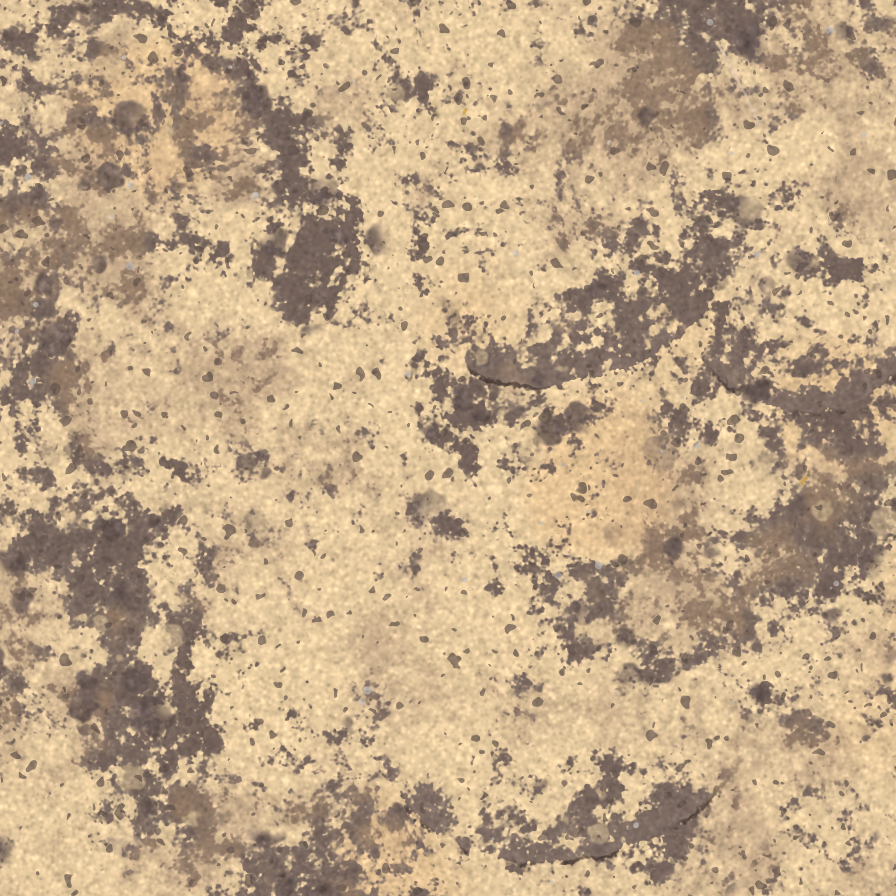
This texture is drawn by a WebGL 1 fragment shader. Its source:

```glsl
precision highp float;
// Weathered cream sandstone mottled with grey-brown lichen, ledges and flecks.
uniform vec2 u_resolution;

vec2 hash2(vec2 p) {
  return fract(sin(vec2(dot(p, vec2(127.1, 311.7)), dot(p, vec2(269.5, 183.3)))) * 43758.5);
}

// Cellular noise: one soft, randomly signed blob per cell, centred on zero.
float blobs(vec2 p) {
  vec2 cell = floor(p), f = fract(p);
  float sum = 0.0;
  for (int y = -1; y <= 1; y++)
    for (int x = -1; x <= 1; x++) {
      vec2 o = vec2(float(x), float(y));
      vec2 h = hash2(cell + o);
      vec2 d = o + h - f;
      float k = max(0.0, 1.0 - dot(d, d));
      sum += k * k * k * (2.0 * fract(h.x * 57.0 + h.y * 91.0) - 1.0);
    }
  return sum;
}

// Four rotated octaves of blobs.
float layers(vec2 p, float gain) {
  float sum = 0.0, weight = 1.0;
  for (int i = 0; i < 4; i++) {
    sum += weight * blobs(p);
    weight *= gain;
    p = mat2(1.6, 1.2, -1.2, 1.6) * p + 7.3;
  }
  return sum;
}

// Scattered discs of mixed size; higher rarity leaves more cells empty.
float discs(vec2 p, float rarity) {
  vec2 cell = floor(p), f = fract(p);
  float cover = 0.0;
  for (int y = -1; y <= 1; y++)
    for (int x = -1; x <= 1; x++) {
      vec2 o = vec2(float(x), float(y));
      vec2 kind = hash2(cell + o + 31.0);
      float radius = mix(0.13, 0.45, kind.x * kind.x);
      float d = length(o + hash2(cell + o) - f);
      cover = max(cover, step(rarity, kind.y) * (1.0 - smoothstep(radius - 0.07, radius + 0.05, d)));
    }
  return cover;
}

// Lower arc of a worn slab: x is the grey bed inside it, y the crack below.
vec2 ledge(vec2 q, float radius, float wobble) {
  float depth = radius - length(q) + wobble;
  float facing = smoothstep(0.45, 0.85, -q.y / length(q));
  float bed = smoothstep(-0.001, 0.004, depth) * exp(-24.0 * max(depth, 0.0));
  return facing * vec2(bed, 1.0 - smoothstep(0.0008, 0.004, abs(depth)));
}

void main() {
  vec2 uv = gl_FragCoord.xy / u_resolution;
  float warp = blobs(uv * 9.0 + 3.0);
  float patches = layers(uv * 4.5 + 0.03 * warp + 11.0, 0.75);
  float speckle = layers(uv * 36.0 + 0.25 * warp, 0.85);
  float tint = layers(uv * 7.0 + 40.0, 0.7);
  float grain = blobs(uv * 240.0);
  float fine = blobs(uv * 125.0 + 5.0);
  vec2 ragged = uv + 0.004 * vec2(fine, blobs(uv * 110.0 + 60.0));

  // Slab edges
  float wobble = 0.012 * warp + 0.003 * speckle;
  vec2 slab = max(ledge(uv - vec2(0.62, 0.29), 0.25, wobble),
              max(ledge(uv - vec2(0.62, 0.78), 0.21, wobble),
                  ledge(uv - vec2(0.90, 0.68), 0.14, wobble)));

  // Bare stone, from pale cream to pinkish tan
  vec3 stone = mix(vec3(0.91, 0.80, 0.63), vec3(0.79, 0.68, 0.55),
                   smoothstep(-0.6, 0.9, tint + 0.5 * speckle + 0.4 * patches));
  stone = mix(stone, vec3(0.88, 0.72, 0.53), 0.45 * smoothstep(0.2, 0.8, blobs(uv * 6.0 + 80.0)));

  // Lichen crust, broken up by speckle
  float growth = patches + 0.72 * speckle + 0.85 * slab.x;
  float crust = smoothstep(-0.12, 0.48, growth);
  vec3 lichen = mix(vec3(0.58, 0.51, 0.46), vec3(0.43, 0.365, 0.34),
                    smoothstep(-0.5, 0.8, 0.6 * growth - 0.5 * tint + 0.4 * fine));
  lichen = mix(lichen, vec3(0.60, 0.49, 0.39), 0.6 * smoothstep(0.1, 0.7, tint));
  lichen = mix(lichen, vec3(0.52, 0.45, 0.42), 0.6 * slab.x);
  vec3 color = mix(stone, lichen, 0.94 * crust);

  // Round colonies: dark, then pale
  float dark = discs(ragged * 19.0, 0.62) * smoothstep(-0.4, 0.2, patches);
  color = mix(color, vec3(0.40, 0.34, 0.325) + 0.05 * fine, 0.8 * dark);
  float pale = discs(ragged * 25.0 + 50.0, 0.88);
  color = mix(color, vec3(0.82, 0.72, 0.57), 0.6 * pale);

  // Small dark pits, white flecks and a few ochre dots
  color = mix(color, vec3(0.39, 0.33, 0.30), 0.7 * discs(ragged * 75.0, 0.84));
  color = mix(color, vec3(0.74, 0.72, 0.71), 0.7 * discs(uv * 90.0 + 20.0, 0.988));
  color = mix(color, vec3(0.80, 0.60, 0.20), 0.7 * discs(ragged * 42.0 + 9.0, 0.993));

  // Cracks and a dry grass blade
  color = mix(color, vec3(0.27, 0.22, 0.20), 0.8 * slab.y * smoothstep(-0.5, 0.3, tint + 0.4 * speckle));
  vec2 root = uv - vec2(0.848, 0.86), blade = vec2(-0.046, 0.09);
  float along = clamp(dot(root, blade) / dot(blade, blade), 0.0, 1.0);
  float gap = length(root - blade * along - vec2(0.006 * along * (1.0 - along), 0.0));
  color = mix(color, vec3(0.86, 0.76, 0.68), 0.8 * (1.0 - smoothstep(0.0005, 0.0025, gap)));

  color *= 1.0 + 0.10 * grain + 0.07 * fine;
  gl_FragColor = vec4(color, 1.0);
}
```
